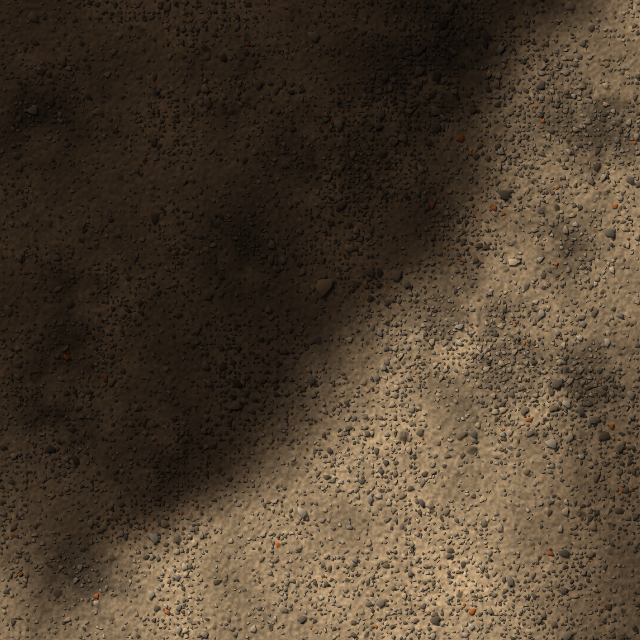
A Shadertoy shader for this texture:

```glsl
// Gravelly soil crossed by a soft diagonal shadow, sunlit at the lower right.
// Hashed cells scatter lobed stones in three sizes; value noise gives the
// grain and relief of the soil, and broad masks steer light and gravel.

#define SOIL vec3(0.59, 0.495, 0.375)
#define SHADE vec3(0.325, 0.29, 0.265)
#define PENUMBRA 0.12
#define SUN_DIR vec2(-0.6, 0.8)
#define GRAIN 0.34
#define RELIEF 0.28
#define STONE_SHADOW 0.68
#define FINE_CELLS 135.0
#define MID_CELLS 82.0
#define COARSE_CELLS 48.0

vec3 hash3(vec2 p) {
    vec3 q = fract(vec3(p.xyx) * vec3(0.1031, 0.1030, 0.0973));
    q += dot(q, q.yxz + 33.33);
    return fract((q.xxy + q.yzz) * q.zyx);
}

float noise(vec2 p) {
    vec2 i = floor(p), f = fract(p);
    f = f * f * (3.0 - 2.0 * f);
    float low = mix(hash3(i).x, hash3(i + vec2(1, 0)).x, f.x);
    float high = mix(hash3(i + vec2(0, 1)).x, hash3(i + vec2(1, 1)).x, f.x);
    return mix(low, high, f.y);
}

float fbm(vec2 p) {
    float sum = 0.0, amp = 0.53;
    for (int i = 0; i < 4; i++) {
        sum += amp * noise(p);
        p = mat2(1.6, 1.2, -1.2, 1.6) * p + 7.3;
        amp *= 0.5;
    }
    return sum;
}

float blob(vec2 p, vec2 centre, float radius) {
    vec2 d = (p - centre) / radius;
    return exp(-dot(d, d));
}

// Broad gravel beds: centre and radius
float gravelBeds(vec2 p) {
    vec3 beds[14] = vec3[14](
        vec3(0.35, 0.87, 0.06), vec3(0.52, 0.74, 0.09), vec3(0.66, 0.91, 0.12),
        vec3(0.14, 0.52, 0.09), vec3(0.38, 0.61, 0.07), vec3(0.09, 0.36, 0.08),
        vec3(0.27, 0.28, 0.07), vec3(0.88, 0.61, 0.05), vec3(0.92, 0.80, 0.09),
        vec3(0.74, 0.47, 0.10), vec3(0.91, 0.38, 0.09), vec3(0.13, 0.10, 0.06),
        vec3(0.70, 0.68, 0.05), vec3(0.05, 0.82, 0.08));
    float sum = 0.0;
    for (int i = 0; i < 14; i++) sum += blob(p, beds[i].xy, beds[i].z);
    return min(sum, 1.0);
}

// Amount of sun: 0 in the shadow, 1 in full light
float sunlight(vec2 p) {
    float edge = 0.03 + 0.93 * p.y + 0.13 * sin(3.7 * p.y)
               + 0.035 * sin(16.5 * (p.y - 0.19));
    float d = p.x - edge + 0.10 * (fbm(p * 7.0) - 0.5);
    float sun = smoothstep(-PENUMBRA, PENUMBRA, d);
    sun = max(sun, 0.85 * blob(p, vec2(-0.02, 0.02), 0.12));
    sun += 0.16 * (1.0 - sun) * blob(p, vec2(0.02, 0.18), 0.16);
    float corner = smoothstep(0.73, 0.96, p.x - 0.12 * p.y + 0.12 * (fbm(p * 5.0 + 9.0) - 0.5));
    sun *= 1.0 - 0.62 * corner * (1.0 - smoothstep(0.25, 0.62, p.y));
    return sun * (1.0 - 0.22 * smoothstep(0.45, 0.85, p.y));
}

// Radial measure of a rotated, squashed and lobed pebble
float outline(vec2 q, vec3 form) {
    float c = cos(form.x * 6.283), s = sin(form.x * 6.283);
    q = mat2(c, -s, s, c) * q;
    q.y *= 1.15 + 0.7 * form.y;
    float a = atan(q.y, q.x + 1e-5), lobe = form.z * 6.283;
    return length(q) * (1.0 + 0.13 * cos(3.0 * a + lobe) + 0.06 * cos(5.0 * a - lobe));
}

void drawStone(inout vec3 col, vec2 q, float radius, vec3 form, vec3 tint, float amount, float aa) {
    float shadowDist = outline(q + SUN_DIR * radius * 0.45, form);
    col *= 1.0 - STONE_SHADOW * amount * (1.0 - smoothstep(radius * 0.75, radius * 1.25 + aa, shadowDist));
    float body = 1.0 - smoothstep(radius - aa, radius + aa, outline(q, form));
    float facing = 0.92 + 0.32 * dot(q, SUN_DIR) / radius;
    col = mix(col, tint * facing, body * amount);
}

void scatterStones(inout vec3 col, vec2 p, float cells, float density, float beds) {
    vec2 g = p * cells, home = floor(g);
    float aa = 0.7 * cells / iResolution.y;
    for (int k = 0; k < 9; k++) {
        vec2 id = home + vec2(k % 3 - 1, k / 3 - 1);
        vec3 place = hash3(id + cells), form = hash3(id + cells * 2.0 + 31.0);
        float amount = smoothstep(place.z - 0.04, place.z + 0.04, density);
        float radius = mix(0.22, 0.42, form.z * form.z);
        float tone = mix(0.62, 1.28, fract(form.y * 7.31 + place.x * 3.7));
        vec3 tint = SOIL * tone * (1.0 - 0.2 * beds);
        tint = mix(tint, vec3(dot(tint, vec3(0.34))), 0.45 * form.x);
        if (fract(form.x * 19.7) > 0.985) tint = vec3(0.72, 0.36, 0.14);
        drawStone(col, g - id - 0.2 - 0.6 * place.xy, radius, form, tint, amount, aa);
    }
}

void mainImage(out vec4 fragColor, in vec2 fragCoord) {
    vec2 p = fragCoord / iResolution.y;
    float sun = sunlight(p);
    float patches = fbm(p * 11.0 + 3.0);
    float beds = gravelBeds(p) * smoothstep(0.2, 0.65, fbm(p * 23.0));

    // Soil with grain, relief and damp patches
    float bump = noise(p * 170.0) - noise(p * 170.0 - SUN_DIR * 0.6);
    float grain = 0.6 * noise(p * 350.0) + 0.4 * noise(p * 190.0 + 5.0) - 0.5;
    vec3 col = SOIL * (1.0 + GRAIN * grain + RELIEF * bump);
    col *= (0.72 + 0.56 * patches) * (1.0 - 0.42 * beds);

    // Gravel from fine to coarse, and one large pale stone
    float density = 0.12 + 0.42 * smoothstep(0.35, 0.7, patches) + 0.4 * beds;
    scatterStones(col, p, FINE_CELLS, density + 0.08, beds);
    scatterStones(col, p, MID_CELLS, density * 0.75, beds);
    scatterStones(col, p, COARSE_CELLS, density * 0.32, beds);
    drawStone(col, p - vec2(0.506, 0.553), 0.014, vec3(0.12, 0.2, 0.6), SOIL * 1.3, 1.0, 0.001);

    // Sun and shadow, deepest beside the light's edge
    vec3 light = mix(SHADE, vec3(1.06), sun);
    light *= 1.0 - 0.3 * (1.0 - sun) * (blob(p, vec2(0.40, 0.45), 0.15) + blob(p, vec2(0.70, 0.94), 0.16));
    fragColor = vec4(clamp(col * light, 0.0, 1.0), 1.0);
}
```
